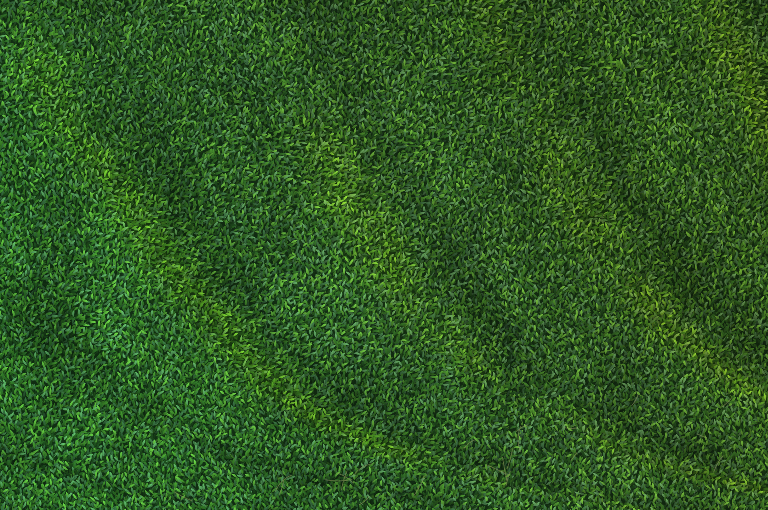
A WebGL 2 fragment shader for this texture:

```glsl
#version 300 es
precision highp float;
// Dense short turf seen from above: layers of tapered blades scattered on
// jittered grids, painted from shaded roots to lit tips. Curved diagonal
// ridges tint the turf yellow, and a few dry straws lie near the bottom.

#define BLADE_CELL 0.0112
#define BLADE_LENGTH 0.0076
#define BLADE_WIDTH 0.0021
#define BLADE_SPREAD 2.3
#define LAYERS 5
#define RIDGE_SPACING 0.45
#define RIDGE_TINT 0.75
#define ROOT_SHADE 0.62
#define TIP_LIGHT 1.20
#define STRAWS 22

uniform vec2 u_resolution;
out vec4 fragColor;

vec4 hash4(vec2 p) {
    vec4 h = fract(p.xyxy * vec4(0.1031, 0.1030, 0.0973, 0.1099));
    h += dot(h, h.wzxy + 33.33);
    return fract((h.xxyz + h.yzzw) * h.zywx);
}

float noise(vec2 p) {
    vec2 cell = floor(p), f = fract(p);
    f = f * f * (3.0 - 2.0 * f);
    float low = mix(hash4(cell).x, hash4(cell + vec2(1, 0)).x, f.x);
    float high = mix(hash4(cell + vec2(0, 1)).x, hash4(cell + vec2(1, 1)).x, f.x);
    return mix(low, high, f.y);
}

float fbm(vec2 p) {
    return 0.55 * noise(p) + 0.3 * noise(p * 2.1 + 17.0) + 0.15 * noise(p * 4.3 + 41.0);
}

mat2 rotation(float a) {
    return mat2(cos(a), -sin(a), sin(a), cos(a));
}

// Palette weighted by how often each kind of blade occurs.
vec3 bladeColor(float pick) {
    if (pick < 0.27) return vec3(0.16, 0.33, 0.12);
    if (pick < 0.50) return vec3(0.23, 0.43, 0.14);
    if (pick < 0.58) return vec3(0.10, 0.22, 0.09);
    if (pick < 0.73) return vec3(0.20, 0.35, 0.21);
    if (pick < 0.87) return vec3(0.30, 0.48, 0.29);
    return vec3(0.33, 0.55, 0.19);
}

// Ridge coordinate: whole numbers lie on curves falling to the lower right.
float ridgePhase(vec2 p) {
    float u = p.x + log((p.y + 0.04) / 1.2) / 2.6;
    return (u + 0.09 * (fbm(p * 5.0) - 0.5)) / RIDGE_SPACING;
}

vec3 turf(vec2 p, float pixel, float flow) {
    vec3 color = vec3(0.07, 0.16, 0.07);
    for (int layer = 0; layer < LAYERS; layer++) {
        float height = float(layer) / float(LAYERS - 1);
        vec2 grid = rotation(0.7 * float(layer)) * p / BLADE_CELL + 300.0 + 53.0 * float(layer);
        vec2 cell = floor(grid);
        for (int k = 0; k < 9; k++) {
            vec2 id = cell + vec2(k % 3 - 1, k / 3 - 1);
            vec4 rnd = hash4(id);
            vec2 offset = (grid - id - 0.5 - 0.6 * (rnd.xy - 0.5)) * BLADE_CELL;
            float angle = flow + BLADE_SPREAD * (rnd.z - 0.5) - 0.7 * float(layer);
            vec2 q = rotation(angle) * offset;
            float size = mix(0.65, 1.0, fract(rnd.x * 7.3 + rnd.w));
            float along = q.x / (BLADE_LENGTH * size);
            float bend = (rnd.y - 0.5) * 0.0022 * along * along;
            float width = BLADE_WIDTH * (1.0 - along * along);
            float edge = abs(q.y - bend) - width;
            float cover = 1.0 - smoothstep(-0.4 * pixel, 0.4 * pixel, edge);
            cover *= step(abs(along), 1.0);
            float light = mix(ROOT_SHADE, TIP_LIGHT, height) * (1.0 + 0.16 * along);
            color = mix(color, bladeColor(rnd.w) * light, cover);
        }
    }
    return color;
}

// Scattered thin bent stalks, thickest in the lower right.
float straws(vec2 p, float pixel, float aspect) {
    float cover = 0.0;
    for (int i = 0; i < STRAWS; i++) {
        vec4 rnd = hash4(vec2(float(i) + 3.0, 71.0));
        vec2 center = vec2(aspect * sqrt(rnd.x), 0.32 * rnd.y * rnd.x + 0.015);
        vec2 q = rotation(6.2832 * rnd.z) * (p - center);
        float reach = mix(0.009, 0.026, rnd.w);
        float curve = q.y - (rnd.y - 0.5) * 22.0 * q.x * q.x;
        float edge = max(abs(curve) - 0.0008, abs(q.x) - reach);
        cover = max(cover, 1.0 - smoothstep(-0.5 * pixel, 0.5 * pixel, edge));
    }
    return cover;
}

void main() {
    float pixel = 1.0 / u_resolution.y;
    float aspect = u_resolution.x * pixel;
    vec2 p = gl_FragCoord.xy * pixel;

    float phase = ridgePhase(p);
    float side = phase - floor(phase + 0.5);
    float ridge = exp(-70.0 * side * side) * smoothstep(0.25, 0.65, fbm(p * 4.0 + 9.0));
    ridge *= smoothstep(-0.6, -0.1, phase);
    float crease = exp(-60.0 * (side - 0.24) * (side - 0.24));
    float lush = smoothstep(1.3, 0.2, p.x + 0.7 * p.y);
    float dryness = smoothstep(0.9, 1.9, p.x + 0.6 * p.y);

    float flow = 1.25 + 1.6 * (fbm(p * 6.0 + 30.0) - 0.5) - 0.5 * ridge;
    vec3 color = turf(p, pixel, flow);

    // Broad tint and light over the blades.
    color *= mix(vec3(1.0), vec3(1.32, 1.16, 0.72), RIDGE_TINT * ridge);
    color *= mix(vec3(1.0), vec3(0.90, 1.10, 1.04), lush);
    color *= mix(vec3(1.0), vec3(1.02, 0.93, 0.82), dryness);
    color *= (1.0 - 0.14 * crease) * mix(0.84, 1.18, fbm(p * 9.0 + 4.0));

    color = mix(color, vec3(0.52, 0.56, 0.34), 0.65 * straws(p, pixel, aspect));
    fragColor = vec4(color, 1.0);
}
```
